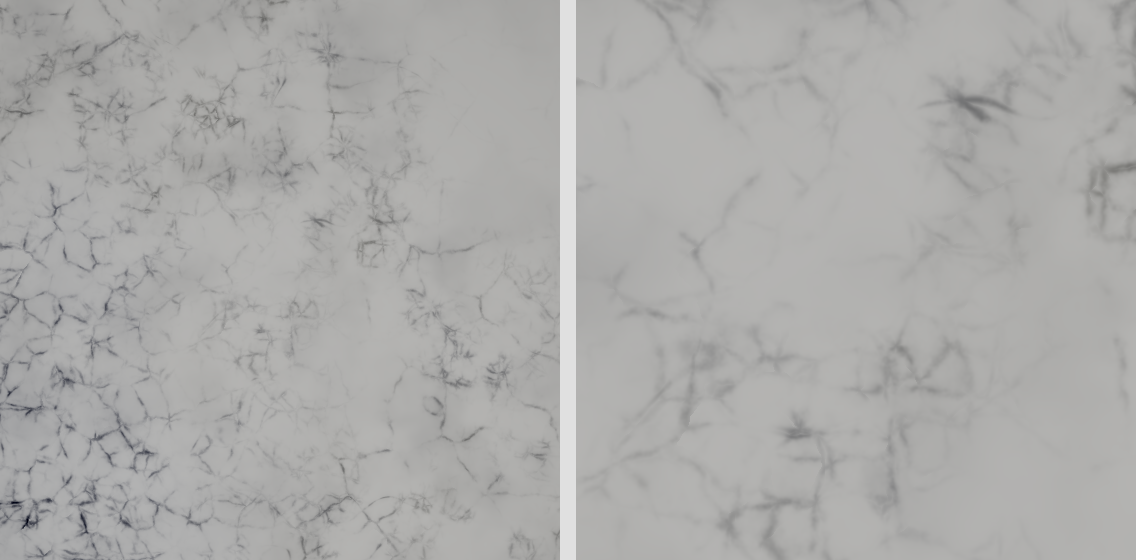
Left, the full canvas; right, a detail of the centre.
Reproduce this texture procedurally as a WebGL 1 fragment shader.

```glsl
precision highp float;
// Pale grey marble with a broken net of fine blue-grey veins, densest at lower left.

#define STONE vec3(0.707, 0.705, 0.697)
#define COOL_DROP vec3(1.0, 0.98, 0.88)
#define WARM_DROP vec3(0.98, 0.98, 1.0)
#define COARSE_CELLS 10.0
#define MEDIUM_CELLS 19.0
#define FINE_CELLS 32.0
#define CORE_WIDTH 0.0027
#define HALO_WIDTH 0.009
#define CORE_DEPTH 0.25
#define HALO_DEPTH 0.075
#define HAZE_DEPTH 0.055
#define EDGE_SHADE 0.05

uniform vec2 u_resolution;

vec2 hash2(vec2 p) {
  vec3 q = fract(p.xyx * vec3(0.1031, 0.1030, 0.0973));
  q += dot(q, q.yzx + 33.33);
  return fract((q.xx + q.yz) * q.zy);
}

float cornerSlope(vec2 cell, vec2 offset) {
  float angle = 6.2832 * hash2(cell).x;
  return dot(vec2(cos(angle), sin(angle)), offset);
}

float gradientNoise(vec2 p) {
  vec2 i = floor(p), f = fract(p), e = vec2(1.0, 0.0);
  vec2 u = f * f * f * (f * (f * 6.0 - 15.0) + 10.0);
  float low = mix(cornerSlope(i, f), cornerSlope(i + e, f - e), u.x);
  float high = mix(cornerSlope(i + e.yx, f - e.yx), cornerSlope(i + 1.0, f - 1.0), u.x);
  return mix(low, high, u.y);
}

float fbm(vec2 p) {
  float sum = 0.0, amplitude = 1.0;
  for (int octave = 0; octave < 4; octave++) {
    sum += amplitude * gradientNoise(p);
    p = mat2(1.6, 1.2, -1.2, 1.6) * p + 7.3;
    amplitude *= 0.5;
  }
  return sum;
}

vec2 fbm2(vec2 p) {
  return vec2(fbm(p), fbm(p + 41.7));
}

// Distance to the nearest cell border, in canvas units.
float borderDistance(vec2 p, float cells) {
  p = p * cells + cells;
  vec2 i = floor(p), f = fract(p);
  vec2 nearest = vec2(8.0), second = vec2(8.0);
  for (int y = -1; y <= 1; y++) {
    for (int x = -1; x <= 1; x++) {
      vec2 g = vec2(float(x), float(y));
      vec2 r = g + 0.04 + 0.92 * hash2(i + g) - f;
      if (dot(r, r) < dot(nearest, nearest)) {
        second = nearest;
        nearest = r;
      } else if (dot(r, r) < dot(second, second)) {
        second = r;
      }
    }
  }
  float gap = dot(second, second) - dot(nearest, nearest);
  return 0.5 * gap / (length(second - nearest) * cells);
}

// x: sharp core, y: soft halo.
vec2 vein(float d) {
  float core = d / CORE_WIDTH;
  return vec2(exp(-core * core), exp(-d / HALO_WIDTH));
}

void main() {
  vec2 uv = gl_FragCoord.xy / u_resolution;

  // Bend the net gently, then make its lines jagged.
  vec2 p = uv + 0.020 * fbm2(uv * 5.0 + 3.0) + 0.0055 * fbm2(uv * 36.0 + 11.0);

  // Where veins gather, fade and darken.
  float patches = fbm(uv * 4.2 + 19.0);
  float breakup = smoothstep(-0.35, 0.45, fbm(uv * 17.0 + 5.0));
  float grit = smoothstep(-0.45, 0.55, fbm(uv * 52.0 + 97.0));
  float corner = 1.0 - smoothstep(0.10, 0.62, length((uv - vec2(0.0, 0.14)) * vec2(1.0, 0.85)) + 0.2 * patches);
  float calm = 1.0 - smoothstep(0.15, 0.55, length((uv - vec2(1.0, 0.95)) * vec2(1.2, 0.8)));
  calm = max(calm, 0.8 - 0.8 * smoothstep(0.05, 0.18, length(uv - vec2(0.32, 0.36))));
  float band = exp(-20.0 * pow(uv.y + 0.55 * uv.x - 0.97, 2.0));
  float cluster = smoothstep(-0.45, 0.3, patches + 0.3 * band) * (1.0 - 0.9 * calm);
  float tangle = smoothstep(-0.2, 0.4, fbm(uv * 6.5 + 29.0) + 0.1 * band) * (1.0 - calm);

  // Three sizes of cell borders and a few long fissures.
  vec2 coarse = vein(borderDistance(p, COARSE_CELLS));
  vec2 medium = vein(borderDistance(p + 0.37, MEDIUM_CELLS));
  vec2 fine = vein(borderDistance(p + 0.71, FINE_CELLS));
  vec2 fissure = vein(abs(fbm(uv * 2.4 + 53.0)) * 0.25);

  vec2 net = coarse * (0.55 * cluster + 0.3 * corner);
  net = max(net, medium * (1.05 * corner + 0.50 * cluster * tangle));
  net = max(net, fine * (0.50 * cluster + 0.45 * corner) * tangle);
  net = max(net, fissure * 0.5 * cluster);
  net *= vec2(breakup * (0.3 + 1.15 * grit), (0.25 + 0.85 * breakup) * (0.45 + 0.9 * grit));

  // Cloudy body, smudges and dimmer outer edges.
  float haze = smoothstep(-0.3, 0.6, fbm(uv * 5.5 + 67.0)) * (0.3 + 0.7 * cluster);
  float smudge = tangle * cluster * breakup * (0.3 + 0.7 * grit);
  float shade = EDGE_SHADE * smoothstep(0.2, 0.95, length(uv - vec2(0.52, 0.33)));

  float drop = CORE_DEPTH * net.x + HALO_DEPTH * net.y + HAZE_DEPTH * (haze + 0.7 * smudge);
  float coolness = clamp(corner + 0.4 + 0.8 * gradientNoise(uv * 7.0 + 83.0), 0.0, 1.0);
  vec3 color = STONE - shade - drop * mix(WARM_DROP, COOL_DROP, coolness);
  color += vec3(-0.003, 0.0, 0.008) * corner;
  gl_FragColor = vec4(color, 1.0);
}
```
